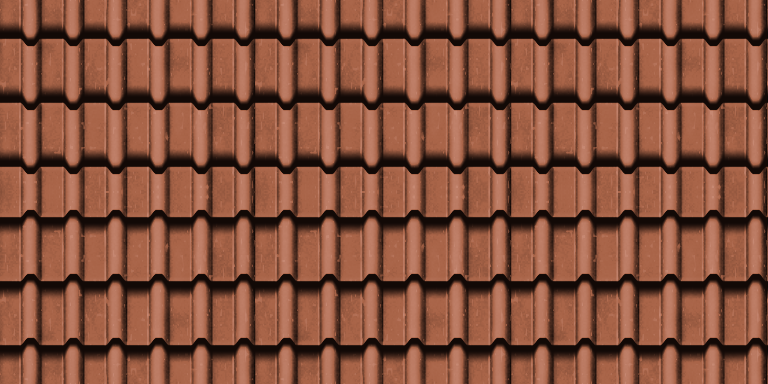
A Shadertoy shader for this texture:

```glsl
const float COLUMNS = 18.0;
const float ROWS = 6.0;
const float WEAR_PERIOD = 6.0;     // columns before the wear recurs
const float FIRST_EDGE = 0.0677;   // height of the first lip from the mid line
const float COLUMN_SHIFT = 0.03;
const float ROLL_START = 0.52;
const float ROLL_WIDTH = 0.46;
const float SCOOP_DEPTH = 0.115;
const float GAP = 0.085;           // dark opening, in row heights
const float PAN_SHADOW = 0.21;
const float ROLL_SHADOW = 0.12;
const float RIDGE_X = 0.495;
const float GRAIN = 0.13;

const vec3 SHADOW_COLOR = vec3(0.07, 0.035, 0.025);
const vec3 CLAY_COLOR = vec3(0.66, 0.39, 0.28);
const vec3 LIGHT_COLOR = vec3(0.75, 0.50, 0.41);

float hash(vec2 p) {
    vec3 q = fract(p.xyx * vec3(0.1031, 0.1030, 0.0973));
    q += dot(q, q.yzx + 33.33);
    return fract((q.x + q.y) * q.z);
}

float noise(vec2 p) {
    vec2 cell = floor(p), f = fract(p);
    f = f * f * (3.0 - 2.0 * f);
    return mix(mix(hash(cell), hash(cell + vec2(1, 0)), f.x),
               mix(hash(cell + vec2(0, 1)), hash(cell + vec2(1, 1)), f.x), f.y);
}

// Brightness across one tile: flat pan, then rounded roll
float crossSection(float p, float r) {
    float pan = mix(0.86, 1.02, smoothstep(0.0, 0.16, p));
    float roll = mix(0.62, 1.9, smoothstep(0.02, 0.36, r));
    roll = mix(roll, 0.36, smoothstep(0.46, 0.96, r));
    return mix(pan, roll, smoothstep(-0.04, 0.04, r));
}

// Clay ramp: 0 is deep shadow, 1 plain clay, 2 lit clay
vec3 clay(float light) {
    vec3 c = mix(SHADOW_COLOR, CLAY_COLOR, clamp(light, 0.0, 1.0));
    return mix(c, LIGHT_COLOR, clamp(light - 1.0, 0.0, 1.3));
}

void mainImage(out vec4 fragColor, in vec2 fragCoord) {
    vec2 uv = fragCoord / iResolution.xy;
    float fold = abs(uv.y - 0.5);  // rows mirror about the mid line

    // Tile coordinates
    float u = uv.x * COLUMNS + COLUMN_SHIFT;
    float p = fract(u);
    float column = mod(floor(u), WEAR_PERIOD);
    float r = (p - ROLL_START) / ROLL_WIDTH;
    float rollMask = smoothstep(0.0, 0.12, r) * (1.0 - smoothstep(0.88, 1.0, r));

    // Lip scooped out around each roll
    float scoop = SCOOP_DEPTH * (1.0 - smoothstep(0.25, 1.05, abs(r * 2.0 - 1.0)));
    float s = (fold - FIRST_EDGE) * ROWS + scoop;
    float row = floor(s);
    float f = fract(s);

    float light = crossSection(p, r);

    // Groove between tiles and worn ridge beside the roll
    vec2 wearPos = vec2(column + p, fold * ROWS);
    float groove = 1.0 - smoothstep(0.0, 0.035, min(p, 1.0 - p));
    float seam = step(WEAR_PERIOD - 1.5, column) * smoothstep(0.9, 0.97, p);
    light *= 1.0 - 0.5 * groove - 0.25 * seam;
    float ridge = 1.0 - smoothstep(0.006, 0.028, abs(p - RIDGE_X));
    light += ridge * (0.35 + 0.7 * noise(wearPos * vec2(4.0, 17.0)));

    // Tone per tile, blotches, grain and pale scuffs
    light += 0.12 * (hash(vec2(column, row) + 7.0) - 0.5);
    light += 0.16 * (noise(wearPos * vec2(5.0, 4.0) + 11.0) - 0.5);
    light += GRAIN * (noise(wearPos * vec2(31.0, 43.0)) - 0.5);
    float scuff = smoothstep(0.84, 0.97, noise(wearPos * vec2(19.0, 13.0) + 50.0));
    light += 0.45 * scuff;

    // Shadow under the lip, shorter on the roll
    float reach = mix(PAN_SHADOW, ROLL_SHADOW, rollMask);
    light *= smoothstep(GAP - 0.02, GAP + reach, f);

    // Crisp lip with a faint bright rim
    float edge = max(ROWS / iResolution.y, 0.02);
    light += 0.2 * smoothstep(0.9, 0.97, f) * (1.0 - rollMask);
    light *= 1.0 - smoothstep(1.0 - edge * 1.5, 1.0, f);

    fragColor = vec4(clay(max(light, 0.0)), 1.0);
}
```
